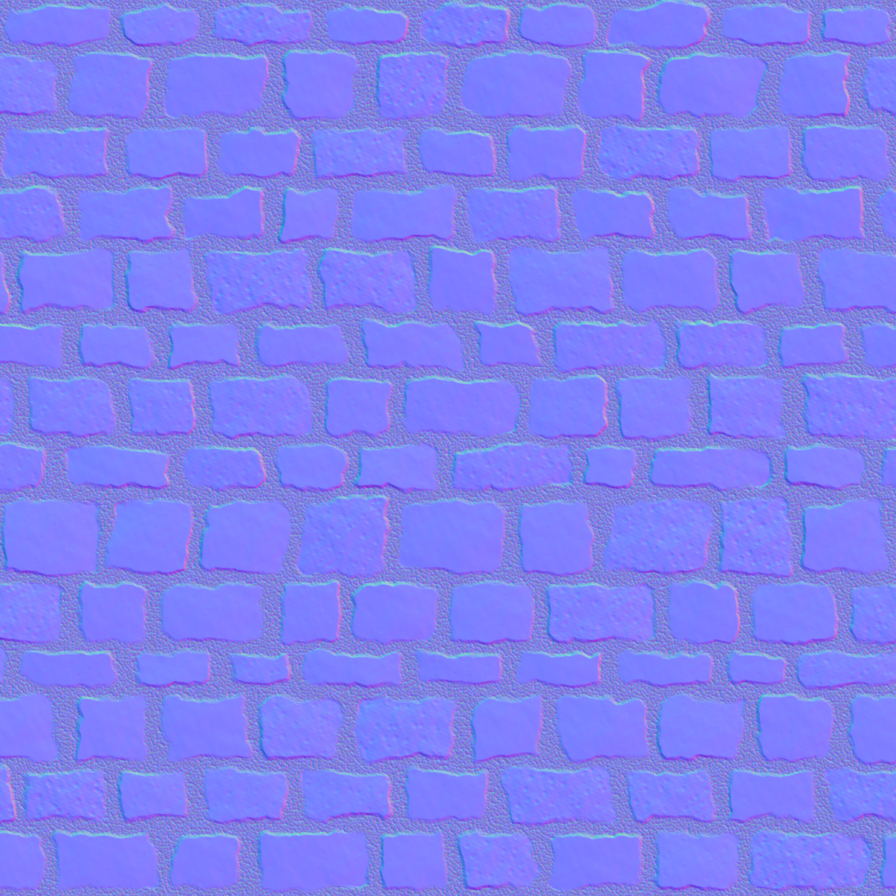
Give the GLSL for this texture map, as a Shadertoy shader.

```glsl
#define ROWS 14
#define COLUMNS 9.0
#define GAP vec2(0.0085, 0.0066)
#define CORNER 0.012
#define WOBBLE 0.0055
#define BEVEL 0.0034
#define RELIEF 0.0019
#define GRAIN_CELLS 310.0
#define GRAIN_HEIGHT 0.0012
#define GRIT_DIMMING 0.27
#define PIT_CELLS 64.0
#define SAMPLE_STEP 0.0009

// Uneven course heights, bottom to top
const float rowEdge[ROWS + 1] = float[](0.0, 0.078, 0.146, 0.228, 0.279, 0.353, 0.447,
    0.509, 0.583, 0.647, 0.728, 0.794, 0.865, 0.945, 1.0);

float hash(vec2 p) {
    vec3 q = fract(p.xyx * vec3(0.1031, 0.1030, 0.0973));
    q += dot(q, q.yzx + 33.33);
    return fract((q.x + q.y) * q.z);
}

vec2 hash2(vec2 p) {
    return vec2(hash(p), hash(p + 57.3));
}

// Squared distance to the nearest scattered point
float cellular(vec2 p) {
    vec2 cell = floor(p), f = fract(p);
    float nearest = 2.0;
    for (int y = -1; y <= 1; y++)
        for (int x = -1; x <= 1; x++) {
            vec2 o = vec2(x, y);
            vec2 v = o + hash2(cell + o + 11.0) - f;
            nearest = min(nearest, dot(v, v));
        }
    return nearest;
}

// Layered, rotated sines
float waves(vec2 p) {
    float sum = 0.0, amp = 0.5;
    for (int i = 0; i < 4; i++) {
        sum += amp * sin(p.x + 1.4 * sin(p.y + 0.7 * float(i)));
        p = mat2(0.8, 0.6, -0.6, 0.8) * p * 2.03 + 3.7;
        amp *= 0.5;
    }
    return sum;
}

float columnEdge(float column, float row) {
    return column + 0.34 * (hash(vec2(mod(column, COLUMNS), row) + 4.0) - 0.5);
}

// Signed distance to the stone around p; also gives its id and local position
float stoneDistance(vec2 p, out vec2 id, out vec2 local) {
    p += WOBBLE * vec2(waves(p * 55.0), waves(p.yx * 55.0 + 17.0));

    int row = 0;
    for (int i = 1; i < ROWS; i++)
        if (p.y > rowEdge[i]) row = i;
    float r = float(row);
    float offset = mod(r, 2.0) < 0.5 ? 0.62 : 0.1;
    float x = p.x * COLUMNS - offset;
    float column = floor(x);
    if (x < columnEdge(column, r)) column -= 1.0;
    else if (x > columnEdge(column + 1.0, r)) column += 1.0;
    id = vec2(mod(column, COLUMNS), r);

    vec2 low = vec2((columnEdge(column, r) + offset) / COLUMNS, rowEdge[row]);
    vec2 high = vec2((columnEdge(column + 1.0, r) + offset) / COLUMNS, rowEdge[row + 1]);
    local = p - 0.5 * (low + high);

    // Skewed rounded box with its own margins
    vec2 skew = hash2(id + 21.0) - 0.5;
    vec2 halfSize = 0.5 * (high - low) - GAP * (0.65 + 0.7 * hash2(id + 35.0));
    float radius = CORNER * (0.4 + 0.8 * hash(id + 49.0));
    vec2 q = abs(local + local.yx * skew * vec2(0.22, 0.11)) - halfSize + radius;
    return length(max(q, 0.0)) + min(max(q.x, q.y), 0.0) - radius;
}

// Height in x, stone coverage in y
vec2 surface(vec2 p) {
    vec2 id, local;
    float d = stoneDistance(p, id, local);
    float pit = cellular(p * PIT_CELLS);
    d += 0.003 * (pit - 0.25);

    // Tilted, weathered face; a few stones are rougher
    float rough = 0.15 + pow(hash(id + 63.0), 4.0);
    float face = RELIEF + dot(local, hash2(id + 77.0) - 0.5) * 0.06;
    face += 0.0005 * waves(p * 42.0 + id);
    face += 0.0005 * rough * waves(p.yx * 120.0 + 5.0 * id);
    face -= 0.0004 * rough * smoothstep(0.05, 0.0, pit);
    face -= 0.5 * dot(local, local);

    // Gritty mortar
    float mortar = -GRAIN_HEIGHT * cellular(p * GRAIN_CELLS) + 0.0003 * waves(p * 110.0);
    float cover = smoothstep(0.5 * BEVEL, -BEVEL, d);
    return vec2(mix(mortar, face, cover), cover);
}

void mainImage(out vec4 fragColor, in vec2 fragCoord) {
    vec2 uv = fragCoord / iResolution.xy;
    vec2 e = vec2(SAMPLE_STEP, 0.0);
    vec2 left = surface(uv - e.xy), right = surface(uv + e.xy);
    vec2 below = surface(uv - e.yx), above = surface(uv + e.yx);
    vec2 slope = vec2(left.x - right.x, below.x - above.x) / (2.0 * SAMPLE_STEP);

    // Downward slopes are softer than upward ones
    slope.y = max(slope.y, 0.7 * slope.y);
    vec3 normal = normalize(vec3(slope, 1.0));

    // Unresolved grit shortens the averaged normal
    float cover = 0.25 * (left.y + right.y + below.y + above.y);
    float grit = 0.4 + 0.9 * hash(floor(uv * 1.4 * GRAIN_CELLS));
    normal *= 1.0 - GRIT_DIMMING * grit * (1.0 - cover);
    fragColor = vec4(0.5 + 0.5 * normal, 1.0);
}
```
